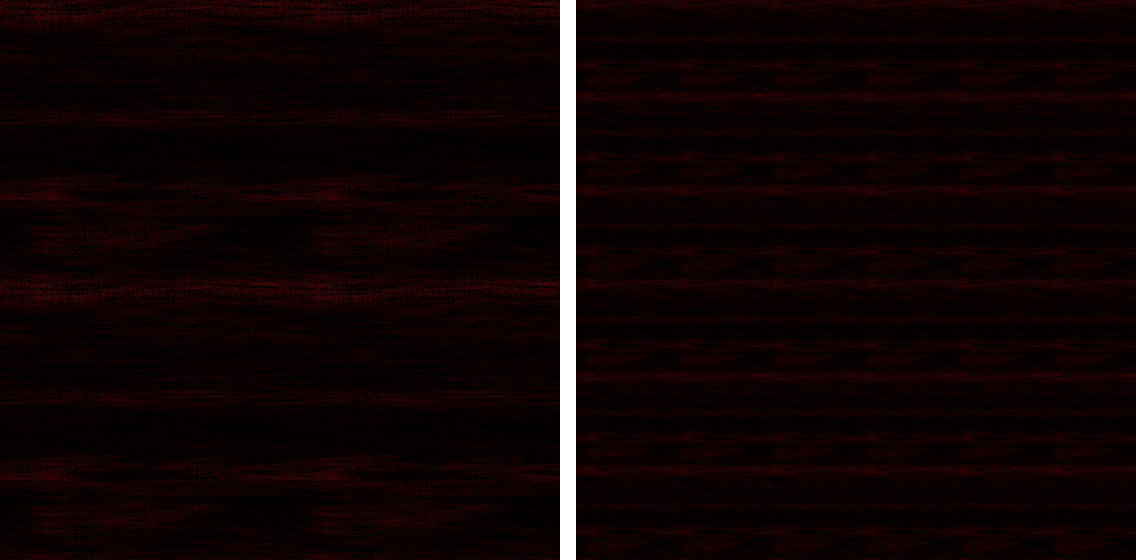
Left, the tile; right, the same tile 3 across and 3 down.
Reproduce this texture procedurally as a three.js fragment shader.

```glsl
// Dark mahogany veneer: soft horizontal bands of deep red, split into long
// fine fibres and crossed by faint vertical pores. All layers are wrapped
// gradient noise, so the board, laid twice each way, tiles without a seam.
varying vec2 vUv;

const float TAU = 6.2831853;

// Unit gradient of a lattice cell; the period also seeds each layer.
vec2 gradient(vec2 cell, vec2 period) {
  vec2 c = mod(cell, period) + period * 0.37;
  vec3 q = fract(c.xyx * vec3(0.1031, 0.1030, 0.0973));
  q += dot(q, q.yzx + 33.33);
  float angle = TAU * fract((q.x + q.y) * q.z);
  return vec2(cos(angle), sin(angle));
}

// Gradient noise, about -0.7 to 0.7, with a whole number of cells per tile.
float wrapNoise(vec2 p, vec2 period) {
  p *= period;
  vec2 i = floor(p);
  vec2 f = p - i;
  vec2 u = f * f * f * (f * (f * 6.0 - 15.0) + 10.0);
  float a = dot(gradient(i, period), f);
  float b = dot(gradient(i + vec2(1, 0), period), f - vec2(1, 0));
  float c = dot(gradient(i + vec2(0, 1), period), f - vec2(0, 1));
  float d = dot(gradient(i + vec2(1, 1), period), f - vec2(1, 1));
  return mix(mix(a, b, u.x), mix(c, d, u.x), u.y);
}

// Soft horizontal band that wraps from top to bottom.
float band(float y, float center, float width) {
  float d = (fract(y - center + 0.5) - 0.5) / width;
  return exp(-d * d);
}

// Broad light and dark zones across the grain.
float zones(float y) {
  float tone = 0.039;
  tone += 0.076 * band(y, 0.97, 0.055);
  tone += 0.045 * band(y, 0.15, 0.045);
  tone += 0.052 * band(y, 0.31, 0.050);
  tone += 0.034 * band(y, 0.58, 0.025);
  tone += 0.012 * band(y, 0.80, 0.070);
  tone -= 0.020 * band(y, 0.46, 0.060);
  tone -= 0.012 * band(y, 0.70, 0.040);
  return tone;
}

// Long fibres, from wide streaks down to hair lines.
float fibres(vec2 p) {
  float sum = 0.7 * wrapNoise(p, vec2(2, 26));
  sum += 0.9 * wrapNoise(p, vec2(3, 53));
  sum += 1.1 * wrapNoise(p, vec2(5, 97));
  sum += 1.3 * wrapNoise(p, vec2(9, 151));
  return sum;
}

void main() {
  vec2 p = vUv * 2.0;

  // Let the grain drift and slope a little, most in the lower half.
  float figure = 0.25 + 0.75 * band(p.y, 0.22, 0.18);
  vec2 grain = p;
  grain.y += figure * (0.022 * wrapNoise(p, vec2(2, 3)) + 0.008 * sin(TAU * p.x));

  float tone = zones(grain.y);
  tone *= 1.0 + 0.55 * wrapNoise(grain, vec2(2, 11));

  // Pointed dark streaks in the figured part.
  float streak = wrapNoise(grain + vec2(0.3, 0.0), vec2(2, 17));
  tone *= 1.0 - 0.8 * figure * smoothstep(0.06, 0.36, streak);

  // Fibres, vertical pores and fine speckle.
  float detail = 1.0 + fibres(grain);
  detail += 0.6 * wrapNoise(p, vec2(120, 7));
  detail += 1.9 * wrapNoise(p, vec2(127, 191));
  float red = max(tone * detail, 0.0);

  gl_FragColor = vec4(red, 0.25 * red * red, 0.07 * red, 1.0);
}
```
